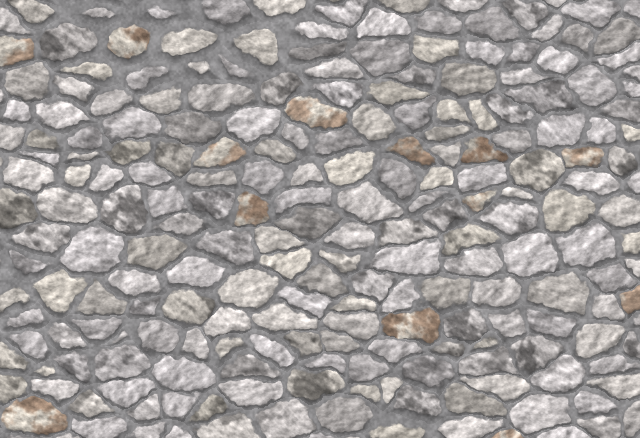
Reproduce this texture procedurally as a Shadertoy shader.

```glsl
// Rubble stone wall: pale irregular stones bedded in grey mortar.
// A weighted cellular pattern gives the stones; layered noise roughens their
// edges and faces, and the direction of the nearest edge lights them from above.

const vec2 CELLS = vec2(7.0, 10.5);   // coarse cells per canvas height

vec2 hash2(vec2 p) {
    vec3 a = fract(p.xyx * vec3(0.1031, 0.1030, 0.0973));
    a += dot(a, a.yzx + 33.33);
    return fract((a.xx + a.yz) * a.zy);
}

float noise(vec2 p) {
    vec2 i = floor(p), f = fract(p);
    f = f * f * (3.0 - 2.0 * f);
    return mix(mix(hash2(i).x, hash2(i + vec2(1, 0)).x, f.x),
               mix(hash2(i + vec2(0, 1)).x, hash2(i + vec2(1, 1)).x, f.x), f.y);
}

float fbm(vec2 p) {
    float sum = 0.0, amp = 0.5;
    for (int i = 0; i < 4; i++) {
        sum += amp * noise(p);
        p = mat2(1.6, 1.2, -1.2, 1.6) * p + 7.3;
        amp *= 0.55;
    }
    return sum / 1.01;
}

// Each coarse cell holds one to three stones
int stoneCount(vec2 cell) {
    return 1 + int(hash2(cell + 91.7).x * 2.99);
}

// Stone centre (xy) and weight (z); a heavier stone claims more room
vec3 stoneSite(vec2 cell, int i, int count) {
    vec2 at = vec2(0.5);
    if (count > 1) at.y = i < count - 1 ? 0.26 : 0.76;
    if (count > 2 && i < 2) at.x = i == 0 ? 0.25 : 0.75;
    if (hash2(cell + 5.1).y > 0.5) at.y = 1.0 - at.y;
    vec2 key = cell + 17.3 * float(i);
    at += (hash2(key) - 0.5) * 0.34;
    at.x += 0.5 * mod(cell.y, 2.0);
    return vec3(cell + at, 0.1 * hash2(key + 3.9).x);
}

// Returns edge distance, upward facing of that edge, and the stone's key
vec4 stones(vec2 q) {
    vec2 home = floor(q), key = vec2(0.0);
    vec3 own = vec3(0.0);
    float best = 1e5;
    for (int y = -2; y <= 2; y++)
    for (int x = -2; x <= 2; x++) {
        vec2 cell = home + vec2(x, y);
        int count = stoneCount(cell);
        for (int i = 0; i < count; i++) {
            vec3 s = stoneSite(cell, i, count);
            float power = dot(s.xy - q, s.xy - q) - s.z;
            if (power < best) { best = power; own = s; key = cell + 17.3 * float(i); }
        }
    }
    // Soft minimum over all borders rounds the corners
    float sum = 1e-20, facing = 0.0;
    for (int y = -2; y <= 2; y++)
    for (int x = -2; x <= 2; x++) {
        vec2 cell = home + vec2(x, y);
        int count = stoneCount(cell);
        for (int i = 0; i < count; i++) {
            vec3 s = stoneSite(cell, i, count);
            vec2 apart = s.xy - own.xy;
            if (dot(apart, apart) < 1e-5) continue;
            float power = dot(s.xy - q, s.xy - q) - s.z;
            vec2 slope = apart * CELLS;
            float w = exp(-0.5 * (power - best) / length(slope) / 0.005);
            sum += w;
            facing += w * normalize(slope).y;
        }
    }
    return vec4(-0.005 * log(sum), facing / sum, key);
}

void mainImage(out vec4 fragColor, in vec2 fragCoord) {
    vec2 uv = fragCoord / iResolution.y;
    vec2 bend = vec2(fbm(uv * 13.0), fbm(uv * 13.0 + 40.0)) - 0.5;
    vec4 wall = stones(uv * CELLS + 0.42 * bend + 20.0);
    float facing = wall.y;
    vec2 pick = hash2(wall.zw + 61.3), tint = hash2(wall.zw + 29.8);

    // Mortar joint, wider where it has been smeared over the stones
    float joint = 0.0035 + 0.006 * pick.y
                + 0.010 * smoothstep(0.6, 0.85, noise(uv * 3.2 + 4.0));
    float inside = wall.x - joint + 0.012 * (fbm(uv * 55.0) - 0.5);
    float soft = 0.0012 + 0.6 / iResolution.y;
    float mask = smoothstep(-soft, soft, inside);

    // Rough face: tilted strata lit from the upper left
    float turn = (tint.x - 0.5) * 1.4;
    vec2 g = mat2(cos(turn), sin(turn), -sin(turn), cos(turn)) * uv * vec2(38.0, 58.0)
           + pick * 30.0;
    float relief = fbm(g) - fbm(g + vec2(-0.25, 0.45));
    float grain = noise(uv * 190.0) - 0.5;

    // Stone colour: pale grey to cream, with dark weathering and rare rust
    vec3 stone = mix(0.60, 0.84, sqrt(pick.x))
               * mix(vec3(1.01, 0.985, 0.99), vec3(1.03, 0.995, 0.94), tint.y * tint.y);
    float blotch = fbm(uv * 24.0 + pick * 50.0);
    stone *= 1.0 - 0.42 * smoothstep(0.46, 0.68, blotch) * smoothstep(0.25, 1.0, tint.x);
    stone = mix(stone, vec3(0.58, 0.45, 0.36),
                0.6 * step(0.955, tint.y) * smoothstep(0.35, 0.6, blotch));
    stone *= 1.0 + 0.75 * relief + 0.12 * grain;
    stone *= 1.0 + exp(-max(inside, 0.0) / 0.008) * (0.16 * facing - 0.07);

    // Mortar: cool sandy grey, shaded below stones and at their contact
    vec3 mortar = vec3(0.565, 0.56, 0.565) * (0.82 + 0.36 * fbm(uv * 45.0) + 0.16 * grain);
    mortar *= 1.0 - 0.34 * smoothstep(0.1, 0.9, -facing) * exp(min(inside, 0.0) / 0.009);
    mortar *= 1.0 - 0.16 * exp(min(inside, 0.0) / 0.003);

    fragColor = vec4(clamp(mix(mortar, stone, mask), 0.0, 1.0), 1.0);
}
```
